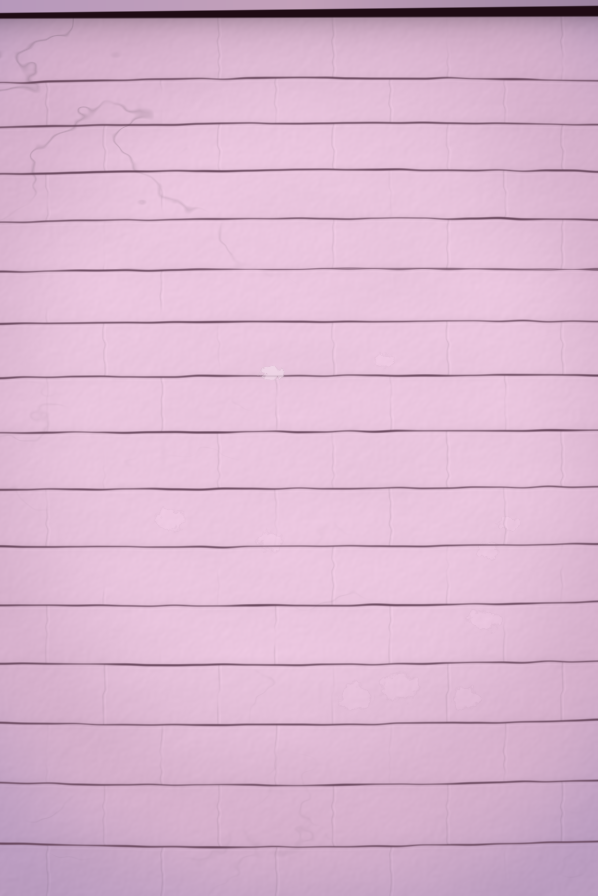
A Shadertoy shader for this texture:

```glsl
// Painted pink block wall: fifteen bowed mortar joints under a dark coping, with scuffs and hairline cracks.

const vec3 PINK = vec3(0.915, 0.772, 0.870);
const vec3 ROSE = vec3(0.840, 0.690, 0.800);
const vec3 LAVENDER = vec3(0.730, 0.610, 0.750);
const vec3 JOINT = vec3(0.400, 0.260, 0.350);
const vec3 COPING_GAP = vec3(0.120, 0.045, 0.080);
const int JOINTS = 15;
const float BLOCK_WIDTH = 0.1914;

float hash(vec2 p) {
    vec3 q = fract(vec3(p.xyx) * 0.1031);
    q += dot(q, q.yzx + 33.33);
    return fract((q.x + q.y) * q.z);
}

float noise(vec2 p) {
    vec2 i = floor(p), f = fract(p);
    f = f * f * (3.0 - 2.0 * f);
    vec2 e = vec2(0.0, 1.0);
    return mix(mix(hash(i), hash(i + e.yx), f.x),
               mix(hash(i + e.xy), hash(i + e.yy), f.x), f.y);
}

float fbm(vec2 p) {
    float sum = 0.0, gain = 0.5;
    for (int i = 0; i < 4; i++) {
        sum += gain * noise(p);
        p = p * 2.03 + 17.0;
        gain *= 0.5;
    }
    return sum;
}

// Soft coverage of a stroke at distance d
float stroke(float d, float halfWidth, float blur) {
    return 1.0 - smoothstep(halfWidth - blur, halfWidth + blur, abs(d));
}

// Depth of joint k below the top edge; courses grow taller downwards
float jointDepth(float k) {
    return 0.0872 + 0.05143 * k + 0.000703 * k * k - 0.0039 * sin(k * 0.4488);
}

// Barrel bow of the courses plus a slight tilt
float bow(float x, float depth) {
    float s = 2.0 * x - 1.0;
    return s * s * mix(0.0050, -0.0055, depth) - 0.0016 * s;
}

// Ragged flake of paint: x = lighter fill, y = rim
vec2 scuff(vec2 p, vec2 centre, float radius, float seed) {
    vec2 q = (p - centre) / radius;
    float d = length(q * vec2(0.8, 1.1)) + 1.1 * (fbm(q * 2.0 + seed) - 0.5);
    return vec2(1.0 - smoothstep(0.6, 1.0, d), stroke(d - 0.8, 0.04, 0.12));
}

float relief(vec2 p) {
    return 0.6 * noise(p * 130.0) + 0.4 * noise(p * 240.0);
}

void mainImage(out vec4 fragColor, in vec2 fragCoord) {
    vec2 uv = fragCoord / iResolution.xy;
    vec2 p = fragCoord / iResolution.y;
    float px = 1.0 / iResolution.y;
    float depth = 1.0 - uv.y;

    // Base paint, falling off to lavender at the corners
    vec2 q = (uv - vec2(0.5, 0.55)) * vec2(1.4, 1.8);
    float edge = dot(q, q) + 0.12 * (fbm(p * 5.0) - 0.5);
    vec3 col = mix(PINK, ROSE, smoothstep(0.2, 0.75, edge));
    col = mix(col, LAVENDER, smoothstep(0.7, 1.3, edge));
    col *= 1.0 + 0.03 * (fbm(p * vec2(9.0, 22.0)) - 0.47);
    col += 0.025 * (relief(p + vec2(-0.002, 0.002)) - relief(p));

    // Horizontal joints, counting the course on the way
    float wobble = 0.0016 * (noise(vec2(uv.x * 24.0, floor(depth * 20.0))) - 0.5);
    float row = 0.0, line = 0.0, shade = 0.0, lip = 0.0;
    for (int i = 0; i < JOINTS; i++) {
        float k = float(i);
        float d = depth - jointDepth(k) - bow(uv.x, depth) + wobble;
        float wear = noise(vec2(uv.x * 14.0, k * 7.3));
        row += step(0.0, d);
        line = max(line, stroke(d, 0.0007 + 0.0006 * wear, px) * (0.65 + 0.35 * wear));
        shade += exp(-abs(d) * 380.0);
        lip = max(lip, stroke(d - 0.0036, 0.0008, px));
    }

    // Faint upright joints in running bond
    float shift = mod(row, 2.0) > 0.5 ? 0.0781 : 0.1738;
    float t = (uv.x - shift) / BLOCK_WIDTH;
    float across = (fract(t + 0.5) - 0.5) * BLOCK_WIDTH;
    across += 0.004 * (noise(vec2(row * 5.0, depth * 130.0)) - 0.5);
    float faint = smoothstep(0.3, 0.75, hash(vec2(floor(t + 0.5), row)) * 0.6 + 0.5 * noise(p * 45.0));
    col *= 1.0 - 0.06 * faint * stroke(across, 0.001, 1.5 * px);
    col += 0.02 * faint * stroke(across - 0.004, 0.001, 1.5 * px);

    // Hairline cracks, most of them in the upper courses
    float crackMask = smoothstep(0.56, 0.68, fbm(p * 6.0 + 3.0)) * mix(1.0, 0.3, smoothstep(0.1, 0.45, depth));
    float crack = stroke(fbm(p * vec2(9.0, 14.0) + 40.0) - 0.48, 0.008, 0.012);
    col *= 1.0 - 0.12 * crack * crackMask;

    // Scuffs around the middle and one bright chip
    for (int i = 0; i < 9; i++) {
        float s = float(i) + 1.0;
        vec2 at = vec2(0.1 + 0.47 * hash(vec2(s, 2.0)), 0.15 + 0.45 * hash(vec2(s, 9.0)));
        vec2 mark = scuff(p, at, 0.010 + 0.010 * hash(vec2(s, 5.0)), s * 11.0);
        col += 0.014 * mark.x - 0.030 * mark.y;
    }
    col = mix(col, JOINT, 0.9 * line);
    col *= 1.0 - 0.06 * min(shade, 1.0);
    col += 0.018 * lip;
    vec2 chip = scuff(p, vec2(0.304, 0.583), 0.011, 4.0);
    col = mix(col, vec3(0.94, 0.85, 0.91), 0.75 * chip.x) - 0.05 * chip.y;

    // Coping: shadow on the wall, dark gap, pink strip above
    float gapTop = mix(0.0145, 0.0065, uv.x);
    float gapEnd = mix(0.0205, 0.0180, uv.x);
    col *= 1.0 - 0.22 * exp(-max(depth - gapEnd, 0.0) * 70.0);
    col = mix(COPING_GAP, col, smoothstep(gapEnd - px, gapEnd + 1.5 * px, depth));
    vec3 strip = mix(ROSE, LAVENDER, abs(2.0 * uv.x - 1.0)) * (0.98 - 0.14 * uv.x);
    col = mix(strip, col, smoothstep(gapTop - px, gapTop + px, depth));

    fragColor = vec4(clamp(col, 0.0, 1.0), 1.0);
}
```
